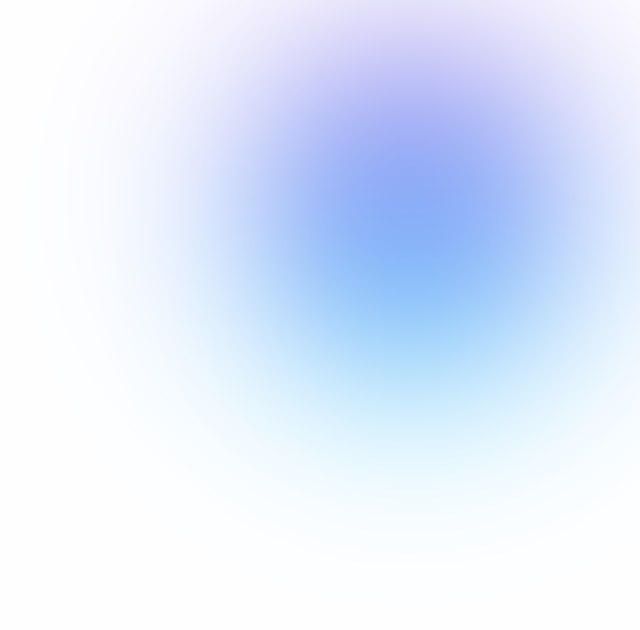
Give the GLSL for this background, as a Shadertoy shader.

```glsl
// A soft round glow on white, fading from violet through blue to cyan.
// A vertical three-stop tint is laid over white, weighted by a
// near-Gaussian radial falloff around the glow centre.

#define GLOW_CENTER  vec2(0.642, 0.662)  // fraction of the canvas
#define GLOW_RADIUS  0.298               // fraction of the canvas width
#define GLOW_POWER   2.22                // 2.0 is Gaussian, higher is flatter
#define TOP_HEIGHT   0.974
#define LOW_HEIGHT   0.259
#define PAPER        vec3(0.998, 0.998, 1.0)
#define VIOLET       vec3(0.630, 0.588, 0.938)
#define BLUE         vec3(0.543, 0.685, 0.972)
#define CYAN         vec3(0.412, 0.815, 0.982)

// Vertical tint: cyan at the bottom, blue at the centre, violet on top
vec3 glowTint(float height) {
    float rise = clamp((height - GLOW_CENTER.y) / (TOP_HEIGHT - GLOW_CENTER.y), 0.0, 1.0);
    float drop = clamp((GLOW_CENTER.y - height) / (GLOW_CENTER.y - LOW_HEIGHT), 0.0, 1.0);
    return mix(mix(BLUE, VIOLET, rise), CYAN, drop);
}

// Radial coverage: 1 at the centre, fading smoothly to 0
float glowCoverage(vec2 offset) {
    return exp(-pow(length(offset) / GLOW_RADIUS, GLOW_POWER));
}

void mainImage(out vec4 fragColor, in vec2 fragCoord) {
    vec2 uv = fragCoord / iResolution.xy;

    // Keep the glow round on any aspect ratio
    vec2 offset = uv - GLOW_CENTER;
    offset.y *= iResolution.y / iResolution.x;

    vec3 color = mix(PAPER, glowTint(uv.y), glowCoverage(offset));
    fragColor = vec4(color, 1.0);
}
```
